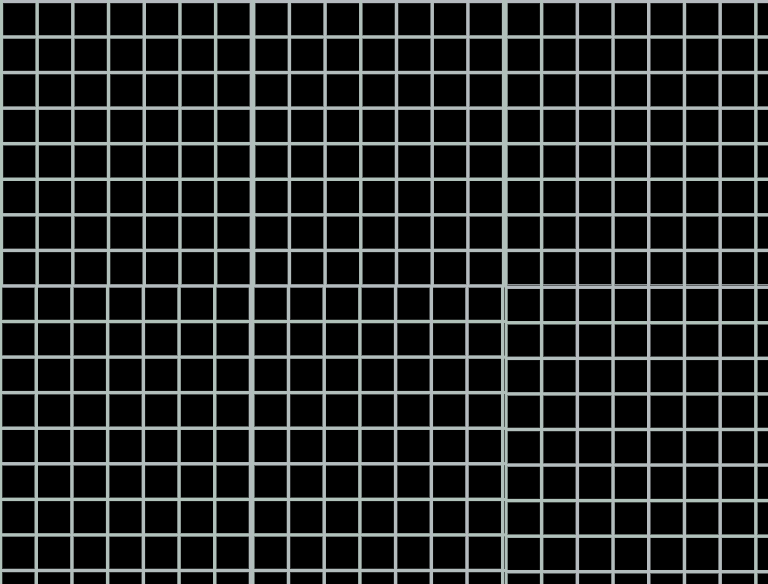
Reproduce this pattern procedurally as a Shadertoy shader.

```glsl
// Pale grey grid on black, laid as sheets whose abutting borders form thicker bars.

float hash(vec2 p) {
    return fract(sin(dot(p, vec2(127.1, 311.7))) * 43758.5);
}

// Coverage of a line, from the distance to its centre
float lineMask(float dist, float pixel) {
    return clamp((0.049 - dist) / pixel + 0.5, 0.0, 1.0);
}

void mainImage(out vec4 fragColor, in vec2 fragCoord) {
    // Cell units, measured from the top left
    vec2 cells = vec2(21.51, 16.42);
    vec2 uv = fragCoord / iResolution.xy;
    vec2 p = vec2(uv.x, 1.0 - uv.y) * cells;
    vec2 pixel = cells / iResolution.xy;

    // Sheets are seven cells wide and eight tall, with slight misregistration
    float sheet = min(floor(p.x / 7.07), 2.0);
    float lower = step(8.0, p.y);
    float last = step(1.5, sheet);
    vec2 origin = vec2(0.04 + 7.065 * sheet, 0.04);
    origin += lower * mix(vec2(-0.025, 0.0), vec2(0.0, 0.035), last);

    // Nearest rule in each direction
    vec2 q = p - origin;
    vec2 rule = round(q);
    vec2 dist = abs(q - rule);
    float vertical = lineMask(dist.x, pixel.x);
    float horizontal = lineMask(dist.y, pixel.y);

    // Faint green or lilac tint, varying from rule to rule
    vec2 id = horizontal > vertical ? vec2(rule.y, 40.0) : vec2(rule.x, sheet);
    float tint = hash(id) - 0.5;
    vec3 ink = vec3(0.70, 0.745, 0.74) + tint * vec3(0.02, -0.03, 0.02);

    fragColor = vec4(ink * max(vertical, horizontal), 1.0);
}
```
